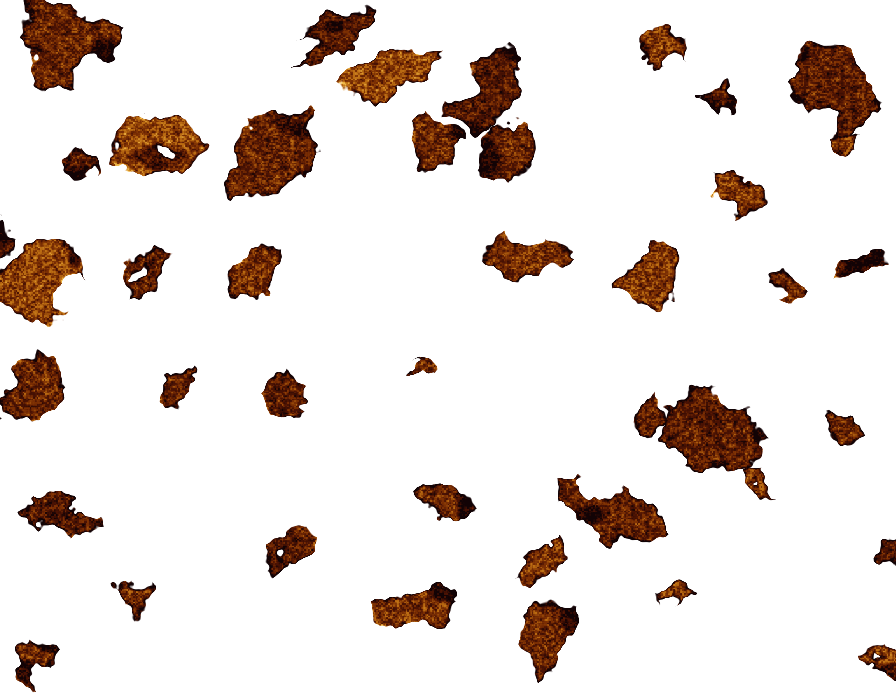
This pattern is drawn by a WebGL 2 fragment shader. Its source:

```glsl
#version 300 es
precision highp float;
// Scattered, ragged brown mineral grains with speckled surfaces on white.

uniform vec2 u_resolution;
out vec4 fragColor;

const float TAU = 6.2831853;
const float CELL = 0.167;

float hash(vec2 p) {
    return fract(sin(dot(p, vec2(127.1, 311.7))) * 43758.5453);
}

float noise(vec2 p) {
    vec2 i = floor(p), f = fract(p);
    f = f * f * (3.0 - 2.0 * f);
    return mix(mix(hash(i), hash(i + vec2(1, 0)), f.x),
               mix(hash(i + vec2(0, 1)), hash(i + vec2(1, 1)), f.x), f.y);
}

vec2 polar(float angle) {
    return vec2(cos(angle), sin(angle));
}

// Random property number k of the grain in a cell
float trait(vec2 cell, float k) {
    return hash(cell + 17.3 * k + 5.7);
}

// Signed distance to an irregular chip: cut planes, then a bite or a hole
float grainDistance(vec2 p, vec2 cell) {
    vec2 jitter = vec2(trait(cell, 1.0), trait(cell, 2.0)) - 0.5;
    vec2 q = p - (cell + 0.5 + 0.72 * jitter) * CELL;
    vec2 axis = polar(TAU * trait(cell, 3.0));
    float stretch = mix(1.0, 1.5, trait(cell, 4.0));
    q = vec2(dot(q, axis) / stretch, dot(q, vec2(-axis.y, axis.x)) * stretch);

    float radius = 0.02 + 0.06 * pow(trait(cell, 5.0), 1.5);
    float d = -1.0;
    for (float k = 0.0; k < 7.0; k++) {
        float angle = TAU * (k + 0.7 * trait(cell, 10.0 + k)) / 7.0;
        float offset = radius * mix(0.65, 1.1, trait(cell, 20.0 + k));
        d = max(d, dot(q, polar(angle)) - offset);
    }

    vec2 side = polar(TAU * trait(cell, 6.0)) * radius;
    float kind = trait(cell, 7.0);
    if (kind < 0.42) d = max(d, 0.48 * radius - length(q - 0.8 * side));
    else if (kind < 0.54) d = max(d, 0.17 * radius - length(q - 0.25 * side));
    return d;
}

// Heat ramp from near black through brown to amber
vec3 grainColor(float t) {
    vec3 c = mix(vec3(0.07, 0.01, 0.02), vec3(0.29, 0.07, 0.01), smoothstep(0.0, 0.3, t));
    c = mix(c, vec3(0.48, 0.18, 0.01), smoothstep(0.3, 0.5, t));
    c = mix(c, vec3(0.73, 0.42, 0.07), smoothstep(0.5, 0.75, t));
    return mix(c, vec3(0.95, 0.74, 0.3), smoothstep(0.75, 1.0, t));
}

void main() {
    vec2 p = gl_FragCoord.xy / u_resolution.y;

    // Ragged outlines: coarse lumps plus fine jags
    vec2 lumps = vec2(noise(p * 38.0), noise(p * 38.0 + 71.0)) - 0.5;
    vec2 jags = vec2(noise(p * 130.0 + 13.0), noise(p * 130.0 + 47.0)) - 0.5;
    vec2 warped = p + 0.022 * lumps + 0.009 * jags;

    // Nearest grain among the neighbouring cells
    float d = 1.0, tone = 0.0;
    vec2 home = floor(p / CELL);
    for (float y = -1.0; y <= 1.0; y++) {
        for (float x = -1.0; x <= 1.0; x++) {
            vec2 cell = home + vec2(x, y);
            if (trait(cell, 8.0) > 0.86) continue;
            float grain = grainDistance(warped, cell);
            if (grain < d) {
                d = grain;
                tone = 0.34 + 0.26 * pow(trait(cell, 9.0), 2.0);
            }
        }
    }

    // Speckle, dark rims and patches, and a few bright rims
    float speckle = mix(hash(floor(p * 398.0)), noise(p * 200.0), 0.5) - 0.5;
    float rim = smoothstep(-0.006, 0.0, d);
    float patches = noise(p * 40.0 + 90.0);
    float t = tone + 0.75 * speckle;
    t -= 0.5 * rim * smoothstep(0.15, 0.5, patches);
    t += 0.25 * rim * smoothstep(0.25, 0.05, patches);
    t -= 0.35 * smoothstep(0.72, 0.88, noise(p * 27.0 + 33.0));

    float pixel = 0.6 / u_resolution.y;
    float cover = smoothstep(pixel, -pixel, d);
    fragColor = vec4(mix(vec3(1.0), grainColor(t), cover), 1.0);
}
```
